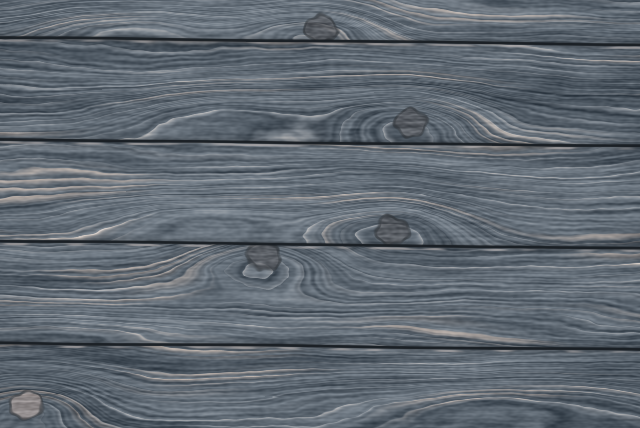
This texture is drawn by a WebGL 2 fragment shader. Its source:

```glsl
#version 300 es
precision highp float;
// Weathered blue-grey planks lying across the canvas, split by dark seams.
// Each plank bends a height field around two knots; the contours of that
// field become the growth rings, with fibres, worn wood and lit edges on top.
uniform vec2 u_resolution;
out vec4 outColor;

const float PITCH = 0.2377; // plank height, in canvas heights

vec2 gradient(vec2 cell) {
  vec3 q = fract(cell.xyx * vec3(0.1031, 0.1030, 0.0973));
  q += dot(q, q.yzx + 33.33);
  float angle = 6.2832 * fract((q.x + q.y) * q.z);
  return vec2(cos(angle), sin(angle));
}

// Gradient noise, roughly -0.7 to 0.7
float noise(vec2 p) {
  vec2 i = floor(p), f = p - i;
  vec2 u = f * f * f * (f * (f * 6.0 - 15.0) + 10.0);
  float a = dot(gradient(i), f);
  float b = dot(gradient(i + vec2(1, 0)), f - vec2(1, 0));
  float c = dot(gradient(i + vec2(0, 1)), f - vec2(0, 1));
  float d = dot(gradient(i + vec2(1, 1)), f - vec2(1, 1));
  return mix(mix(a, b, u.x), mix(c, d, u.x), u.y);
}

// Knot centre: x in canvas heights, y as a fraction of the plank
vec2 knotCentre(float row, float index) {
  float x = fract(0.41 + 0.285 * row - 0.085 * row * row + 0.72 * index);
  float y = fract(0.88 + 0.38 * row - 0.11 * row * row + 0.12 * index);
  return vec2(1.5 * x, clamp(y, 0.13, 0.88));
}

// Grain height, wavy along the plank and raised around its knots
float grainField(float x, float v, float row) {
  float field = v + 0.22 * noise(vec2(x * 1.7 + row * 9.0, v * 1.6))
    + 0.035 * noise(vec2(x * 7.0 + row * 5.0, v * 5.0))
    + 0.012 * noise(vec2(x * 28.0, v * 14.0 + row * 3.0));
  for (float k = 0.0; k < 2.0; k++) {
    vec2 spread = mix(vec2(0.17, 0.34), vec2(0.32, 0.27), k);
    vec2 d = (vec2(x, v) - knotCentre(row, k)) / spread;
    field -= (0.50 - 0.16 * k) * exp(-dot(d, d));
  }
  return field;
}

void main() {
  vec2 p = gl_FragCoord.xy / u_resolution.y;
  float px = 1.0 / u_resolution.y;

  // Planks, tilted slightly down to the right
  float level = (p.y + 0.011 * (p.x - 0.75) - 0.191) / PITCH;
  level += 0.012 * noise(vec2(p.x * 2.5, floor(level + 0.5) * 7.3));
  float row = floor(level), v = level - row;
  float field = grainField(p.x, v, row);

  // Growth rings: a slow rise to a pale crest, then a sharp fall
  float phase = field * 13.0 + 0.9 * noise(vec2(field * 6.0, row * 4.7));
  float blur = min(fwidth(phase), 1.0);
  float ring = fract(phase);
  float crest = pow(ring, 5.0) * smoothstep(0.0, max(blur, 0.08), 1.0 - ring);
  crest = mix(crest, 0.13, smoothstep(0.4, 0.9, blur));
  float strength = smoothstep(-0.30, 0.40,
    noise(vec2(p.x * 2.6 + row * 6.1, field * 9.0)));

  // Fine grain, fibres and broad tone changes
  float fine = noise(vec2(p.x * 2.2 + row * 8.3, field * 42.0));
  fine *= 1.0 - smoothstep(0.3, 0.9, blur);
  float fibre = noise(vec2(p.x * 9.0, p.y * 135.0));
  float speck = noise(p * vec2(60.0, 170.0));
  float broad = noise(vec2(p.x * 1.3 + row * 3.9, field * 4.0));
  float plankTone = noise(vec2(row * 2.37 + 0.4, 5.6));

  // Worn patches where bare wood shows, ending sharply along the rings
  float worn = smoothstep(0.08, 0.38,
    noise(vec2(p.x * 1.6 + row * 4.3, field * 4.5 + 2.0)) + 0.12 * fine);
  worn *= smoothstep(0.1, 0.9, ring) * smoothstep(0.0, max(blur, 0.1), 1.0 - ring);

  float tone = 0.405 + 0.06 * plankTone + 0.12 * broad + 0.17 * fine
    + 0.11 * fibre + 0.06 * speck + 0.38 * crest * strength + 0.15 * worn;
  tone -= 0.05 * smoothstep(0.45, 0.95, length((p - vec2(0.7, 0.5)) * vec2(0.9, 1.0)));
  tone = clamp(tone, 0.2, 0.8);
  vec3 color = tone + vec3(-0.04, 0.0, 0.04) * (1.0 - 0.5 * smoothstep(0.5, 0.7, tone));
  float warmth = clamp(worn * 0.8 + crest * strength * 0.35, 0.0, 1.0);
  color += vec3(0.07, 0.005, -0.045) * warmth;

  // Knot heart: rough oval with a cracked dark rim
  vec2 toKnot = (vec2(p.x, v) - knotCentre(row, 0.0)) * vec2(0.85, PITCH);
  float radius = length(toKnot) + 0.012 * noise(p * 35.0);
  float heart = 1.0 - smoothstep(0.029, 0.033 + px, radius);
  float rim = 1.0 - smoothstep(0.001, 0.003 + px, abs(radius - 0.032));
  vec3 heartColor = row < 0.0 ? vec3(0.62, 0.58, 0.57) : vec3(0.34, 0.35, 0.37);
  color = mix(color, heartColor + 0.15 * fibre + 0.12 * speck, 0.75 * heart);
  color = mix(color, vec3(0.19, 0.21, 0.23), rim * (0.55 + 0.5 * noise(p * 50.0)));

  // Seams: soft shade, broken pale lip on the lower plank, dark gap
  float edge = (fract(level + 0.5) - 0.5) * PITCH;
  color *= 1.0 - 0.28 * exp(-abs(edge) / 0.006);
  float lip = 1.0 - smoothstep(0.001, 0.002 + px, abs(edge + 0.0065));
  lip *= smoothstep(-0.15, 0.35, noise(vec2(p.x * 14.0, row + edge * 40.0)));
  color = mix(color, vec3(0.69, 0.67, 0.67), 0.7 * lip);
  float gap = 1.0 - smoothstep(0.0015, 0.0025 + px, abs(edge));
  color = mix(color, vec3(0.09, 0.11, 0.13), 0.92 * gap);

  outColor = vec4(clamp(color, 0.0, 1.0), 1.0);
}
```
